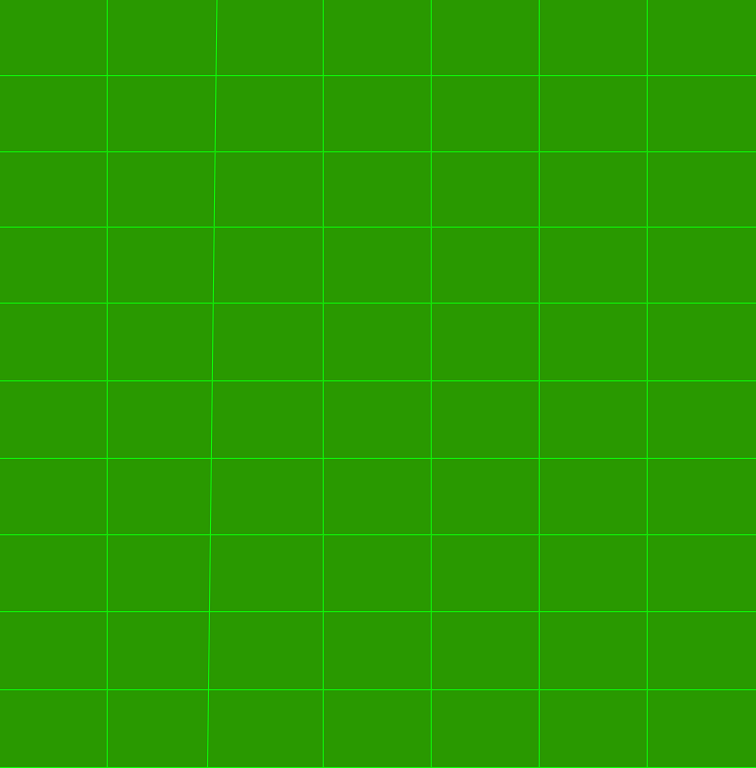
This pattern is drawn by a WebGL 1 fragment shader. Its source:

```glsl
precision highp float;
// A green sheet ruled into 7 by 10 cells with hairlines of bright green.
// Rows sag slightly with a small wobble, and one column rule leans; each rule
// is drawn by its distance with area coverage, over a faint dark halo.

uniform vec2 u_resolution;

const float PI = 3.14159265;
const int COLUMNS = 7;
const int ROWS = 10;

const vec3 SHEET_COLOR = vec3(0.16, 0.60, 0.00);
const vec3 HALO_COLOR = vec3(0.16, 0.57, 0.01);
const vec3 RULE_COLOR = vec3(0.05, 1.00, 0.025);

// Widths are fractions of the canvas height.
const float RULE_WIDTH = 0.0014;
const float HALO_WIDTH = 0.0048;

// Row drift, as fractions of the canvas height.
const float ROW_SHIFT = 0.00065;
const float ROW_SAG = 0.0038;
const float ROW_WOBBLE = 0.0012;
const float WOBBLE_PERIOD = 4.4;
const float WOBBLE_PEAK = 5.9;

// Column drift, as fractions of the canvas width.
const float COLUMN_SHIFT = -0.001;
const float LEANING_COLUMN = 2.0;
const float LEAN_FOOT = -0.0102;
const float LEAN_RISE = 0.0125;

// Height of a row rule, counting rows down from the top edge.
float rowHeight(float row) {
  float t = row / float(ROWS);
  float wobble = cos(2.0 * PI * (row - WOBBLE_PEAK) / WOBBLE_PERIOD);
  float lift = sin(PI * t) * (ROW_SAG - ROW_WOBBLE * wobble);
  return 1.0 - t + ROW_SHIFT + lift;
}

// Position of a column rule at height y, counting columns from the left edge.
float columnPosition(float column, float y) {
  float leaning = 1.0 - step(0.5, abs(column - LEANING_COLUMN));
  float lean = leaning * (LEAN_FOOT + LEAN_RISE * y);
  return column / float(COLUMNS) + COLUMN_SHIFT + lean;
}

// Share of a pixel covered by a stripe whose centre lies at the given distance.
float stripeCoverage(float dist, float width, float pixel) {
  float reach = 0.5 * (width + pixel) - dist;
  return clamp(reach / pixel, 0.0, min(1.0, width / pixel));
}

void main() {
  vec2 uv = gl_FragCoord.xy / u_resolution;
  float aspect = u_resolution.x / u_resolution.y;
  float pixel = 1.0 / u_resolution.y;

  // Distance to the nearest rule, in canvas heights.
  float dist = 1.0;
  for (int i = 1; i < COLUMNS; i++) {
    float gap = uv.x - columnPosition(float(i), uv.y);
    dist = min(dist, abs(gap) * aspect);
  }
  for (int i = 1; i <= ROWS; i++) {
    dist = min(dist, abs(uv.y - rowHeight(float(i))));
  }

  // Sheet, halo, then rule.
  vec3 color = mix(SHEET_COLOR, HALO_COLOR, stripeCoverage(dist, HALO_WIDTH, pixel));
  color = mix(color, RULE_COLOR, stripeCoverage(dist, RULE_WIDTH, pixel));
  gl_FragColor = vec4(color, 1.0);
}
```
